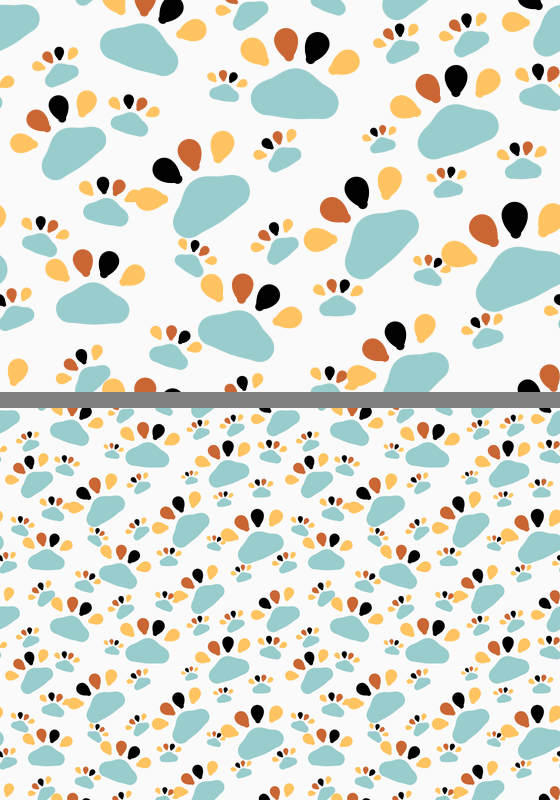
Top, the tile; bottom, the same tile 2 across and 2 down.
Reproduce this pattern procedurally as a WebGL 1 fragment shader.

```glsl
precision highp float;
uniform vec2 u_resolution;

const float COUNT = 33.0;
const vec3 PAPER = vec3(0.98);
const vec3 TEAL = vec3(0.60, 0.80, 0.80);
const vec3 YELLOW = vec3(1.0, 0.77, 0.38);
const vec3 RUST = vec3(0.79, 0.40, 0.20);
const vec3 BLACK = vec3(0.005);

vec3 hash(float n) {
    vec3 p = fract(n * vec3(0.1031, 0.1030, 0.0973));
    p += dot(p, p.yzx + 33.33);
    return fract((p.xxy + p.yzz) * p.zyx);
}

// Shortest step between two points of the repeating tile, in canvas heights
vec2 wrapDelta(vec2 a, vec2 b) {
    return (fract(a - b + 0.5) - 0.5) * vec2(u_resolution.x / u_resolution.y, 1.0);
}

// Jittered lattice point in xy, weight in z; every third paw is a large one
vec3 site(float i) {
    vec3 rnd = hash(i * 17.3 + 5.7);
    vec2 spot = vec2(i, 7.0 * i) / COUNT + (rnd.xy - 0.5) * vec2(0.038, 0.054);
    bool large = mod(i + 0.5, 3.0) < 1.0;
    return vec3(spot, large ? mix(1.3, 2.6, rnd.z) : mix(0.6, 1.1, rnd.z));
}

// Neighbours share the distance between them in proportion to their weights
float freeRadius(float i, vec3 self) {
    float room = 1.0;
    for (float j = 0.0; j < COUNT; j++) {
        if (abs(i - j) < 0.5) continue;
        vec3 other = site(j);
        float gap = length(wrapDelta(self.xy, other.xy));
        room = min(room, gap * self.z / (self.z + other.z));
    }
    return room;
}

// Capsule whose radius shrinks from a to b with rounded flanks
float egg(vec2 p, vec2 a, vec2 b, float ra, float rb) {
    vec2 ab = b - a;
    float h = clamp(dot(p - a, ab) / dot(ab, ab), 0.0, 1.0);
    return length(p - a - ab * h) - mix(ra, rb, h * h);
}

float smoothUnion(float a, float b, float k) {
    float h = max(k - abs(a - b), 0.0) / k;
    return min(a, b) - h * h * k * 0.25;
}

// Wide base with a dome on top
float padDistance(vec2 p) {
    float base = egg(p, vec2(-0.64, -0.67), vec2(0.61, -0.72), 0.36, 0.38);
    float dome = length(p - vec2(0.0, -0.43)) - 0.466;
    return smoothUnion(base, dome, 0.45);
}

// Toe on a fan around the pad
float toeDistance(vec2 p, float angle) {
    vec2 outward = vec2(sin(angle), cos(angle));
    vec2 hub = vec2(0.0, -0.5);
    float reach = 1.18 + 0.23 * angle * angle;
    return egg(p, hub + outward * reach, hub + outward * (reach - 0.38), 0.27, 0.11);
}

float coverage(float d, float scale) {
    float pixels = d * scale * u_resolution.y;
    return 1.0 - smoothstep(-0.7, 0.7, pixels);
}

void main() {
    vec2 uv = gl_FragCoord.xy / u_resolution;
    vec3 color = PAPER;

    for (float i = 0.0; i < COUNT; i++) {
        vec3 self = site(i);
        vec2 p = wrapDelta(uv, self.xy);
        if (dot(p, p) > 0.05) continue;

        // Size, tilt and mirroring of this paw
        float scale = freeRadius(i, self) / 1.24;
        vec3 rnd = hash(i * 11.9 + 83.1);
        float tilt = (rnd.x - 0.5) * 1.4;
        float c = cos(tilt), s = sin(tilt);
        p = mat2(c, -s, s, c) * p / scale;
        if (rnd.y < 0.5) p.x = -p.x;

        color = mix(color, TEAL, coverage(padDistance(p), scale));
        for (float k = 0.0; k < 4.0; k++) {
            float angle = (k - 1.5) * 0.61;
            vec3 inner = k < 1.5 ? BLACK : RUST;
            vec3 ink = abs(k - 1.5) > 1.0 ? YELLOW : inner;
            color = mix(color, ink, coverage(toeDistance(p, angle), scale));
        }
    }

    gl_FragColor = vec4(color, 1.0);
}
```
